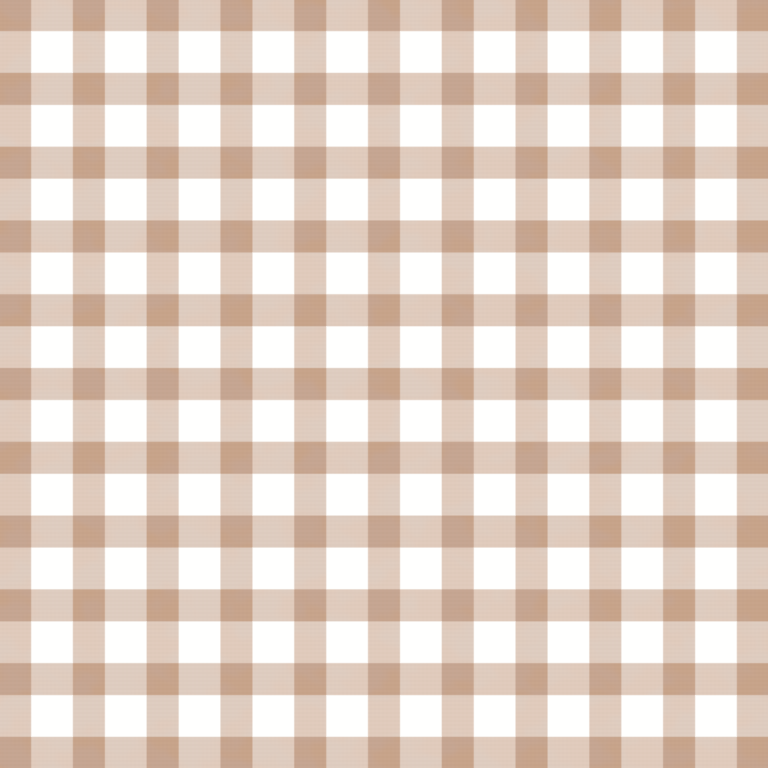
Give the GLSL for this pattern, as a three.js fragment shader.

```glsl
// Gingham check: equal tan bands run across and down over a white ground,
// and darken where they cross. Bands come from a centred fract repeat;
// layered sines add a faint thread ribbing and a slight drift of the dye.
#define REPEATS 10.41        // checks per canvas side
#define BAND_WIDTH 0.434     // band width as a share of one repeat
#define EDGE_SOFT 0.0013     // half width of a band edge, canvas units
#define RIB_COUNT 192.0      // threads per canvas side
#define RIB_DEPTH 0.005      // brightness swing of the threads
#define GROUND vec3(1.0, 1.0, 0.995)
#define BAND_COOL vec3(0.870, 0.800, 0.750)
#define BAND_WARM vec3(0.880, 0.790, 0.730)
#define CROSS_COOL vec3(0.770, 0.650, 0.580)
#define CROSS_WARM vec3(0.780, 0.640, 0.540)

varying vec2 vUv;

const float TAU = 6.2831853;

// Coverage of the vertical (x) and horizontal (y) bands; one band is centred.
vec2 bandCoverage(vec2 p) {
  vec2 fromCentre = abs(fract((p - 0.5) * REPEATS + 0.5) - 0.5);
  vec2 edge = (fromCentre - 0.5 * BAND_WIDTH) / REPEATS;
  return 1.0 - smoothstep(-EDGE_SOFT, EDGE_SOFT, edge);
}

// Slow, uneven drift between the cool and warm dye, 0 to 1.
float dyeDrift(vec2 p) {
  float wave = 0.0;
  float amplitude = 0.5;
  vec2 q = p * 38.0;
  for (int i = 0; i < 3; i++) {
    wave += amplitude * sin(q.x + 1.7 * sin(q.y)) * cos(q.y - 0.8 * q.x);
    q = mat2(0.8, 0.6, -0.6, 0.8) * q * 1.9 + 2.3;
    amplitude *= 0.5;
  }
  return smoothstep(-0.35, 0.35, wave);
}

void main() {
  vec2 bands = bandCoverage(vUv);
  float drift = dyeDrift(vUv);

  // Dye: ground, single bands, then their crossings
  vec3 bandColor = mix(BAND_COOL, BAND_WARM, 0.75 * drift);
  vec3 crossColor = mix(CROSS_WARM, CROSS_COOL, 0.75 * drift);
  float anyBand = max(bands.x, bands.y);
  float crossing = bands.x * bands.y;
  vec3 color = mix(GROUND, bandColor, anyBand);
  color = mix(color, crossColor, crossing);

  // Faint threads, only where the cloth is dyed
  float ribs = sin(vUv.y * RIB_COUNT * TAU) + 0.4 * sin(vUv.x * RIB_COUNT * TAU);
  color += RIB_DEPTH * ribs * anyBand;

  gl_FragColor = vec4(color, 1.0);
}
```
